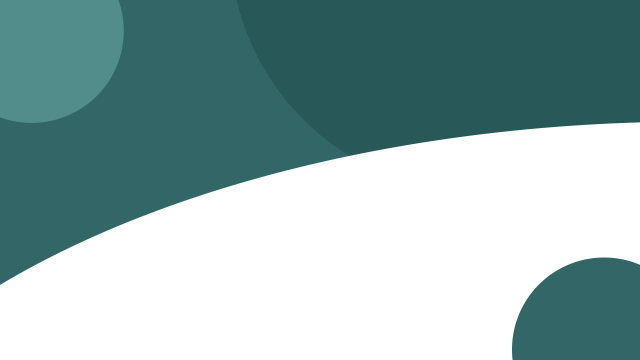
This background is drawn by a WebGL 2 fragment shader. Its source:

```glsl
#version 300 es
precision highp float;
// Flat teal backdrop with overlapping discs and a broad white curved hill.

uniform vec2 u_resolution;
out vec4 outColor;

const vec3 TEAL = vec3(0.20, 0.402, 0.402);
const vec3 DEEP_TEAL = vec3(0.155, 0.345, 0.343);
const vec3 PALE_TEAL = vec3(0.32, 0.55, 0.545);
const vec3 WHITE = vec3(1.0);

// Signed distance to a circle, negative inside.
float circleDistance(vec2 p, vec2 center, float radius) {
    return length(p - center) - radius;
}

// First-order signed distance to an ellipse, accurate near its edge.
float ellipseDistance(vec2 p, vec2 center, vec2 radii) {
    vec2 q = p - center;
    float scaled = length(q / radii);
    float slope = length(q / (radii * radii));
    return scaled * (scaled - 1.0) / max(slope, 1e-4);
}

// Lays a shape over the base colour with an edge one pixel wide.
vec3 paint(vec3 base, vec3 color, float dist, float pixel) {
    return mix(base, color, clamp(0.5 - dist / pixel, 0.0, 1.0));
}

void main() {
    // Canvas height is one unit.
    vec2 p = gl_FragCoord.xy / u_resolution.y;
    float pixel = 1.0 / u_resolution.y;
    float smallRadius = 0.2558;

    // Upper discs
    vec3 color = TEAL;
    color = paint(color, DEEP_TEAL, circleDistance(p, vec2(1.334, 1.160), 0.6954), pixel);
    color = paint(color, PALE_TEAL, circleDistance(p, vec2(0.088, 0.9144), smallRadius), pixel);

    // White hill
    color = paint(color, WHITE, ellipseDistance(p, vec2(1.9213, -0.6451), vec2(2.537, 1.3072)), pixel);

    // Lower right disc
    color = paint(color, TEAL, circleDistance(p, vec2(1.678, 0.0289), smallRadius), pixel);

    outColor = vec4(color, 1.0);
}
```
